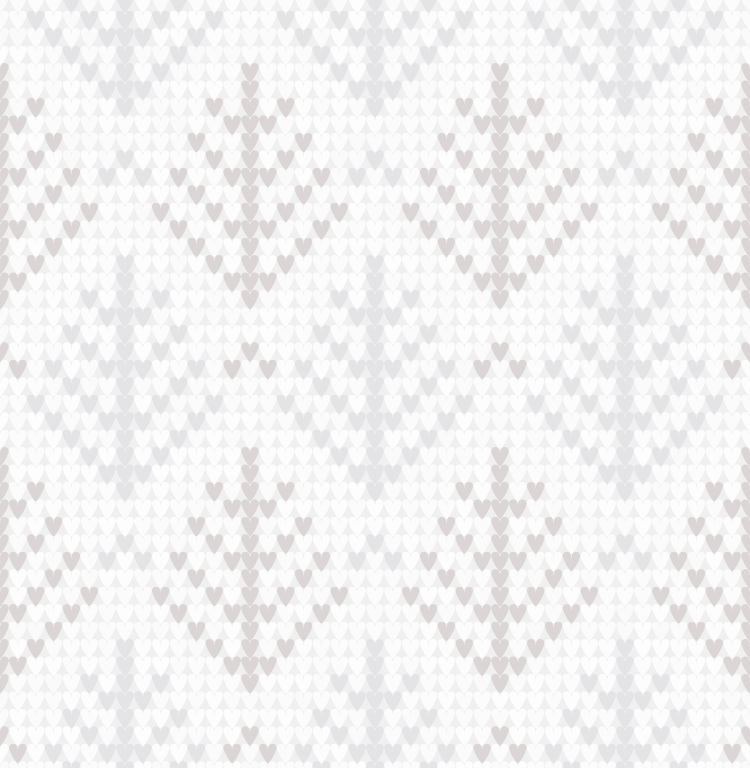
This pattern is drawn by a Shadertoy shader. Its source:

```glsl
// Pale knitted fabric with half-drop rows of beige and grey fir trees.

const ivec2 STITCHES = ivec2(42, 44); // whole cloth: 3 x 2 repeats
const ivec2 REPEAT = ivec2(14, 22);   // stitches in one repeat

float hash(vec2 p) {
    return fract(sin(dot(p, vec2(127.1, 311.7))) * 43758.5453);
}

// Approximate distance to a V stitch: two mirrored, tapering leaves
float stitchDistance(vec2 p) {
    p.x = abs(p.x);
    vec2 top = vec2(0.26, 0.27), axis = vec2(0.02, -0.55) - top;
    float h = clamp(dot(p - top, axis) / dot(axis, axis), 0.0, 1.0);
    return length(p - top - axis * h) - mix(0.23, 0.05, h * h);
}

// True where a stitch belongs to the tree; rows count down from its top
bool isTree(ivec2 cell) {
    int k = abs((cell.x + 7) % REPEAT.x - 7);
    int row = cell.y % REPEAT.y;
    bool trunk = k == 0 && row <= 13;
    bool branch = k > 0 && row >= max(2, 2 * k - 2)
               && k + row <= 13 && (k + row) % 3 == 1;
    bool sprig = k <= 1 && row == 16 + k;
    return trunk || branch || sprig;
}

vec3 yarnColor(ivec2 cell) {
    if (isTree(cell)) return vec3(0.86, 0.838, 0.836);
    if (isTree(cell + REPEAT / 2)) return vec3(0.893, 0.893, 0.902);
    return vec3(0.982 + 0.012 * hash(vec2(cell)));
}

void mainImage(out vec4 fragColor, in vec2 fragCoord) {
    vec2 uv = fragCoord / iResolution.xy;
    vec2 grid = vec2(uv.x, 1.0 - uv.y) * vec2(STITCHES) + vec2(0.5, -3.61);
    vec2 cell = floor(grid);
    vec2 p = vec2(0.5, -0.5) * vec2(-1.0, -1.0) + fract(grid) * vec2(1.0, -1.0);
    float blur = 0.6 * float(STITCHES.y) / iResolution.y;

    // Shaded gaps, then this stitch and the tip of the one above
    vec3 color = vec3(0.941, 0.941, 0.943);
    for (int above = 0; above < 2; above++) {
        float d = stitchDistance(p - vec2(0.0, above));
        ivec2 id = (ivec2(cell) - ivec2(0, above) + STITCHES) % STITCHES;
        color = mix(color, yarnColor(id), smoothstep(blur, -blur, d));
    }
    fragColor = vec4(color, 1.0);
}
```
